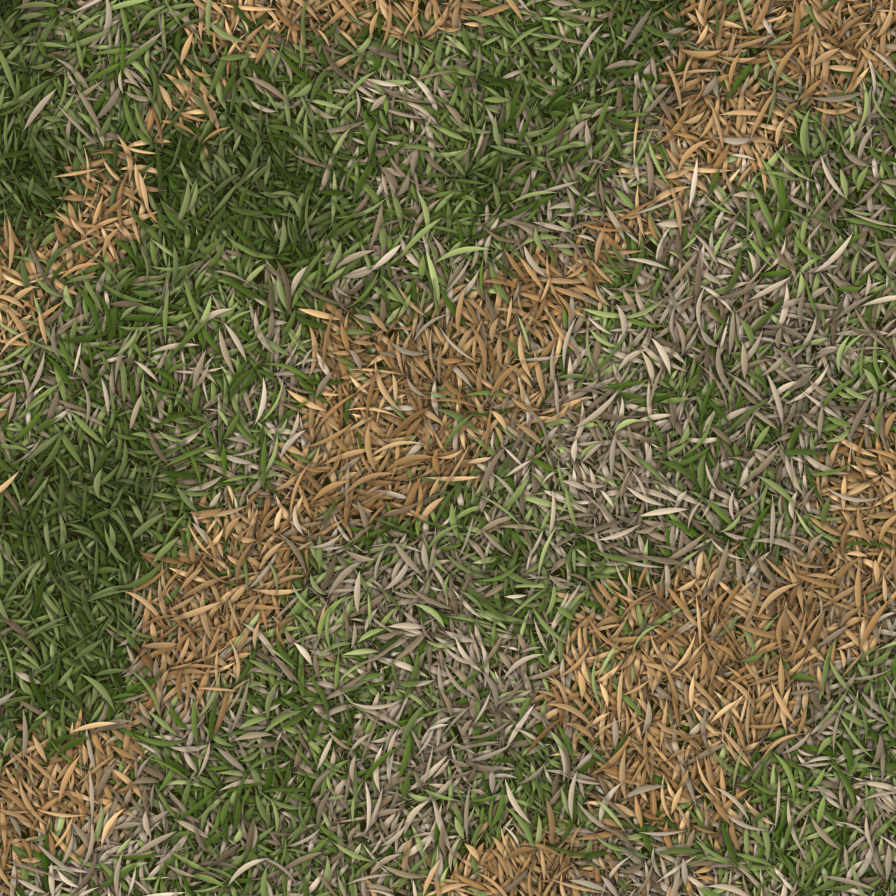
Give the GLSL for this texture, as a WebGL 2 fragment shader.

```glsl
#version 300 es
precision highp float;
// Patchy summer turf: thousands of curved, tapered blades on jittered grids.
// Layers are composited front to back, each blade shading those beneath it.
// Noise and diagonal bands decide where blades are lush, faded or straw.
uniform vec2 u_resolution;
out vec4 fragColor;

vec4 hash4(vec3 seed) {
  vec4 p = fract(seed.xyzx * vec4(0.1031, 0.1030, 0.0973, 0.1099));
  p += dot(p, p.wzxy + 33.33);
  return fract((p.xxyz + p.yzzw) * p.zywx);
}

float noise(vec2 p) {
  vec2 i = floor(p), f = fract(p);
  f = f * f * (3.0 - 2.0 * f);
  float a = hash4(vec3(i, 91.0)).x;
  float b = hash4(vec3(i + vec2(1, 0), 91.0)).x;
  float c = hash4(vec3(i + vec2(0, 1), 91.0)).x;
  float d = hash4(vec3(i + vec2(1, 1), 91.0)).x;
  return mix(mix(a, b, f.x), mix(c, d, f.x), f.y);
}

float fbm(vec2 p) {
  return 0.55 * noise(p) + 0.3 * noise(p * 2.1 + 7.3) + 0.15 * noise(p * 4.3 + 3.1);
}

// Share of straw (x) and of green among the remaining blades (y).
vec2 groundCover(vec2 p) {
  float patches = fbm(p * 6.0 + 20.0) - 0.5;
  float across = p.x - p.y + 0.2 * (noise(p * 3.5 + 4.0) - 0.5);
  float band = abs(fract((across + 0.06) / 0.62 + 0.5) - 0.5) * 0.62;
  float straw = 1.0 - smoothstep(0.03, 0.14, band + 0.42 * patches);
  float lush = 1.0 - smoothstep(-0.32, 0.0, across + 0.3 * patches);
  float green = mix(0.42, 0.84, lush) + 0.6 * (noise(p * 9.0 + 50.0) - 0.5);
  return vec2(straw * 0.85, green);
}

vec3 bladeColor(vec2 root, vec4 rnd) {
  vec2 cover = groundCover(root);
  float tone = rnd.y;
  vec3 straw = mix(vec3(0.62, 0.47, 0.29), vec3(0.88, 0.73, 0.53), tone);
  vec3 green = mix(vec3(0.28, 0.37, 0.12), vec3(0.65, 0.69, 0.45), tone);
  vec3 faded = mix(vec3(0.49, 0.42, 0.32), vec3(0.84, 0.77, 0.67), tone);
  vec3 color = rnd.z < cover.y ? green : faded;
  color *= 1.0 - 0.2 * smoothstep(0.6, 1.0, cover.y);
  return rnd.x < cover.x ? straw : color;
}

void main() {
  vec2 uv = gl_FragCoord.xy / u_resolution.y;
  float soft = max(0.0011, 0.7 / u_resolution.y);
  const float cellSize = 0.038;
  vec3 color = vec3(0.0);
  float open = 1.0;   // part of the view not yet covered
  float light = 1.08; // light reaching the current depth

  for (int layer = 0; layer < 28; layer++) {
    vec2 shift = vec2(0.37, 0.61) * float(layer) + 5.0;
    vec2 home = floor(uv / cellSize + shift);

    for (int k = 0; k < 9; k++) {
      vec2 cell = home + vec2(k % 3 - 1, k / 3 - 1);
      vec4 rnd = hash4(vec3(cell, float(layer) * 3.7 + 1.0));
      vec2 root = (cell + rnd.xy - shift) * cellSize;

      // Blades lean together in clumps, with scatter about the clump.
      float clump = sin(root.x * 17.0 + 3.0 * sin(root.y * 11.0))
                  + sin(root.y * 19.0 - root.x * 8.0);
      float angle = 1.7 + 0.5 * clump + 2.6 * (rnd.z - 0.5);
      vec2 along = vec2(cos(angle), sin(angle));
      vec2 p = uv - root;
      p = vec2(dot(p, along), dot(p, vec2(-along.y, along.x)));

      // Tapered and bent blade profile.
      float len = mix(0.012, 0.033, rnd.w);
      float h = p.x / len;
      p.y -= (fract(rnd.z * 37.0) - 0.5) * 0.55 * len * h * h;
      float width = mix(0.0016, 0.0037, fract(rnd.w * 23.0));
      float d = max(abs(p.y) - width * (1.0 - h * h), (abs(h) - 1.0) * len);
      if (d > 0.005) continue;

      float mask = 1.0 - smoothstep(-soft, soft, d);
      if (mask > 0.0) {
        vec4 tint = hash4(vec3(cell, float(layer) * 5.3 + 200.0));
        float shade = 0.95 + 0.13 * clamp(p.y / width, -1.0, 1.0) + 0.08 * h;
        shade *= mix(0.78, 1.08, tint.w);
        color += open * mask * light * shade * bladeColor(root, tint);
        open *= 1.0 - mask;
      }
      light *= 1.0 - 0.27 * (1.0 - smoothstep(-0.001, 0.005, d));
    }
    if (open < 0.02) break;
  }

  // Dark soil in the remaining gaps.
  color += open * vec3(0.14, 0.13, 0.05);
  // Broad patches of deeper shade.
  color *= 0.9 + 0.24 * fbm(uv * 11.0 + 70.0);
  fragColor = vec4(color, 1.0);
}
```
